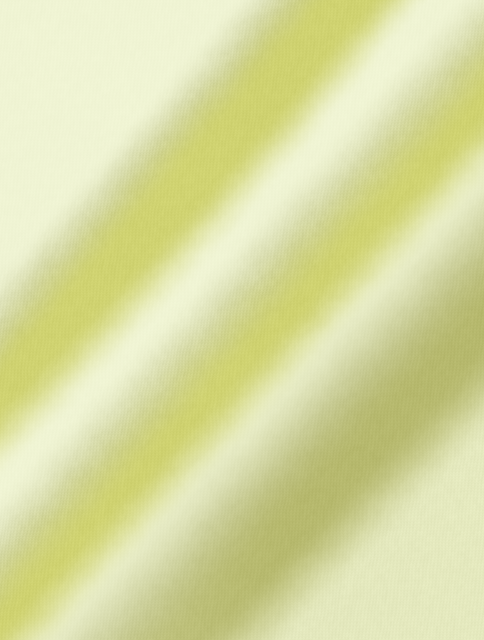
A WebGL 2 fragment shader for this texture:

```glsl
#version 300 es
precision highp float;
// Pale lime knit cloth lying in three diagonal folds.
// Each fold is a shaded valley between a soft upper edge and a crisper lower
// edge; fine wales, V stitches and fuzz are laid over the shading.

uniform vec2 u_resolution;
out vec4 fragColor;

// Fold edges: height at x = 0, slope, curvature, half width (y runs downward)
const vec4 UPPER_1 = vec4(0.508, -1.15, 0.00, 0.090);
const vec4 LOWER_1 = vec4(0.690, -0.97, -0.22, 0.062);
const vec4 UPPER_2 = vec4(0.872, -1.08, 0.00, 0.105);
const vec4 LOWER_2 = vec4(1.040, -1.07, 0.00, 0.062);
const vec4 UPPER_3 = vec4(1.170, -1.05, 0.00, 0.120);
const vec4 LOWER_3 = vec4(1.394, -1.03, 0.00, 0.080);

const vec3 CREAM = vec3(0.940, 0.957, 0.830);
const vec3 FLAT_CREAM = vec3(0.895, 0.912, 0.745);
const vec3 LIME = vec3(0.812, 0.824, 0.440);
const vec3 OLIVE = vec3(0.715, 0.725, 0.430);
const vec3 PENUMBRA = vec3(0.045, 0.045, 0.010);

const float WALES = 190.0;       // stitch columns per canvas height
const float COURSES = 215.0;     // stitch rows per canvas height
const float WALE_LEAN = 0.10;
const float STITCH_DEPTH = 0.017;
const float FUZZ_DEPTH = 0.035;
const float EDGE_WOBBLE = 0.016;
const float TAU = 6.2831853;

float hash(vec2 p) {
    return fract(sin(dot(p, vec2(127.1, 311.7))) * 43758.5453);
}

float noise(vec2 p) {
    vec2 i = floor(p), f = fract(p);
    f = f * f * (3.0 - 2.0 * f);
    return mix(mix(hash(i), hash(i + vec2(1, 0)), f.x),
               mix(hash(i + vec2(0, 1)), hash(i + vec2(1, 1)), f.x), f.y);
}

float fbm(vec2 p) {
    float sum = 0.0, gain = 0.5;
    for (int i = 0; i < 4; i++) {
        sum += gain * noise(p);
        p = p * 2.03 + 17.3;
        gain *= 0.5;
    }
    return sum;
}

// 0 above the edge, 1 below it
float crossEdge(vec2 p, vec4 edge) {
    float height = edge.x + p.x * (edge.y + edge.z * p.x);
    return smoothstep(-edge.w, edge.w, p.y - height);
}

// Shades one valley: x is its depth, y the half-lit rim along the upper edge
vec2 valley(vec2 p, vec4 upper, vec4 lower) {
    float enter = crossEdge(p, upper);
    float inside = 1.0 - crossEdge(p, lower);
    return vec2(enter * inside, 4.0 * enter * (1.0 - enter) * inside);
}

// Interlocked V stitches, about -1 to 1
float knit(vec2 p, float bend) {
    float wale = (p.x + WALE_LEAN * p.y + 0.006 * bend) * WALES;
    wale += 0.5 * (noise(p * 45.0) - 0.5);
    float arm = abs(fract(wale) - 0.5);
    float course = p.y * COURSES + 1.1 * arm + 0.6 * noise(p * 60.0);
    return 0.6 * cos(TAU * wale) + 0.4 * sin(TAU * course);
}

void main() {
    vec2 p = gl_FragCoord.xy / u_resolution.y;
    p.y = 1.0 - p.y;

    // Fold shading with slightly uneven edges
    vec2 q = p;
    q.y += EDGE_WOBBLE * (fbm(p * 28.0) - 0.47);
    vec2 first = valley(q, UPPER_1, LOWER_1);
    vec2 second = valley(q, UPPER_2, LOWER_2);
    vec2 third = valley(q, UPPER_3, LOWER_3);

    // Base cloth dims from the upper left to the flat lower right
    float across = p.y + 1.07 * p.x;
    vec3 color = mix(CREAM, FLAT_CREAM, smoothstep(0.90, 1.30, across));
    color = mix(color, LIME, first.x);
    color = mix(color, LIME, second.x);
    color = mix(color, OLIVE, third.x * mix(0.8, 1.0, smoothstep(0.2, 0.45, p.x)));
    float rim = first.y + second.y + 0.4 * third.y;
    color -= PENUMBRA * rim;

    // Stitches and fuzz show most on the slopes and least on the bright cloth
    float shade = clamp(first.x + second.x + third.x, 0.0, 1.0);
    float relief = 0.35 + 0.45 * shade + 0.5 * min(rim, 1.0);
    relief = mix(relief, max(relief, 0.75), smoothstep(1.3, 1.45, across));
    float fuzz = fbm(vec2(p.x + 0.2 * p.y, p.y) * vec2(190.0, 120.0)) - 0.47;
    float texture_ = STITCH_DEPTH * knit(p, shade) + FUZZ_DEPTH * fuzz;
    color += texture_ * relief * vec3(1.0, 1.0, 1.15);
    color += 0.012 * (fbm(p * 7.0) - 0.47);

    fragColor = vec4(clamp(color, 0.0, 1.0), 1.0);
}
```
